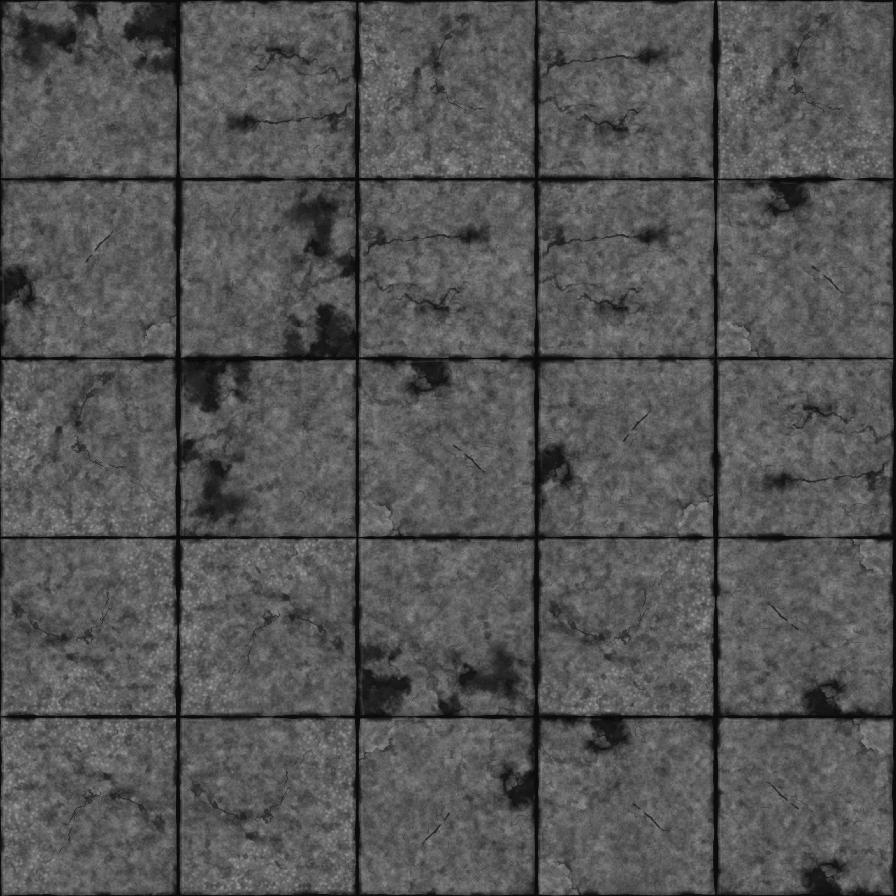
This texture is drawn by a Shadertoy shader. Its source:

```glsl
// Five by five worn grey stone tiles with dark joints, stains, cracks and chips.

float hash(vec2 p) {
    return fract(sin(dot(p, vec2(127.1, 311.7))) * 43758.5);
}

// Cellular noise: distance to the nearest scattered point.
float cells(vec2 p) {
    vec2 cell = floor(p);
    float nearest = 2.0;
    for (int y = -1; y <= 1; y++)
    for (int x = -1; x <= 1; x++) {
        vec2 c = cell + vec2(x, y);
        nearest = min(nearest, length(c + vec2(hash(c), hash(c + 57.3)) - p));
    }
    return nearest;
}

float smoothNoise(vec2 p) {
    vec2 i = floor(p), u = fract(p);
    u *= u * (3.0 - 2.0 * u);
    return mix(mix(hash(i), hash(i + vec2(1, 0)), u.x),
               mix(hash(i + vec2(0, 1)), hash(i + vec2(1, 1)), u.x), u.y);
}

// Layered noise centred on zero, mostly within -0.6 to 0.6.
float clouds(vec2 p) {
    float sum = 0.0, amp = 0.5;
    for (int i = 0; i < 5; i++) {
        sum += amp * (2.0 * smoothNoise(p) - 1.0);
        p = mat2(0.8, 0.6, -0.6, 0.8) * p * 2.03 + 3.1;
        amp *= 0.56;
    }
    return sum;
}

float segment(vec2 p, vec2 a, vec2 b) {
    vec2 ab = b - a;
    return length(p - a - ab * clamp(dot(p - a, ab) / dot(ab, ab), 0.0, 1.0));
}

float line(float d, float width, float soft) {
    return 1.0 - smoothstep(width - soft * 0.5, width + soft, d);
}

void mainImage(out vec4 fragColor, in vec2 fragCoord) {
    vec2 grid = fragCoord / iResolution.xy * 5.0 + vec2(0.006, 0.0);
    float px = 5.0 / iResolution.y;
    vec2 id = mod(floor(grid), 5.0);
    vec2 f = fract(grid) - 0.5;

    // Each tile is one of four faces, turned by a quarter.
    float pick = hash(id + 3.7);
    int face = int(pick > 0.3) + int(pick > 0.45) + int(pick > 0.7);
    float turn = floor(4.0 * hash(id + 19.1)) * 1.570796;
    vec2 q = mat2(cos(turn), sin(turn), -sin(turn), cos(turn)) * f;

    vec2 s = q * 4.0 + float(face) * 13.0 + 40.0;
    float broad = clouds(s);
    float fine = clouds(s * 2.6 + 20.0);
    float spots = clouds(s * 4.5 + 71.0);
    vec2 w = q + 0.16 * vec2(clouds(s * 1.2 + 5.0), clouds(s * 1.2 + 31.0));

    // Mottled stone with grain.
    float grey = 0.37 + 0.05 * broad + 0.07 * fine;
    grey += 0.12 * clouds(grid * 30.0) + 0.05 * (hash(floor(grid * 102.0)) - 0.5);

    float stain = 0.0, crack = 0.0, light = 0.0;
    if (face == 0) {
        // Heavy veined stain along one side.
        stain = smoothstep(-0.02, 0.22, w.y + 0.1 * w.x);
        crack = 0.3 * line(segment(w, vec2(-0.05, -0.3), vec2(0.3, -0.06)), 0.003, px);
        light = 0.6 * line(abs(w.x + 0.46), 0.012, 0.03) * smoothstep(0.1, 0.4, q.y);
    } else if (face == 1) {
        // Two ragged cracks with soot around them.
        float d = segment(vec2(abs(w.x), w.y), vec2(0.1, 0.4), vec2(0.2, -0.12));
        stain = smoothstep(0.16, 0.0, d) + 0.5 * smoothstep(0.25, 0.5, w.y);
        crack = 0.75 * line(d, 0.006 + 0.03 * max(fine, 0.0), 0.015);
        light = 0.4 * smoothstep(0.2, 0.0, abs(w.x)) * smoothstep(0.3, -0.2, q.y);
    } else if (face == 2) {
        // Curved scar, branching hairlines and pale flecks.
        float scar = abs(length(w - vec2(-0.1, 0.22)) - 0.36);
        float arc = smoothstep(0.05, -0.15, w.x) * smoothstep(0.3, 0.05, w.y);
        stain = 0.7 * arc * smoothstep(0.16, 0.0, scar) + 0.3 * smoothstep(0.4, 0.1, length(w));
        crack = 0.65 * arc * line(scar, 0.004 + 0.04 * max(spots, 0.0), 0.015);
        float hair = min(segment(w, vec2(0.02, -0.08), vec2(0.2, 0.06)),
                         segment(w, vec2(0.13, 0.0), vec2(0.17, 0.22)));
        crack = max(crack, 0.55 * line(hair, 0.004, px));
        float rim = smoothstep(0.05, 0.45, max(q.x, -q.y) + 0.3 * fine);
        light = rim * smoothstep(0.4, 0.1, cells(q * 26.0 + 3.0 * w));
    } else {
        // Short diagonal crack, stained side and chipped corner.
        stain = 0.85 * smoothstep(0.2, 0.0, segment(w, vec2(0.12, -0.5), vec2(0.06, -0.15)));
        stain += 0.6 * smoothstep(-0.25, -0.5, w.y);
        vec2 bent = mix(q, w, 0.25);
        crack = 0.75 * line(segment(bent, vec2(-0.2, 0.13), vec2(-0.03, -0.02)), 0.004, px);
        float chip = length(mix(q, w, 0.7) - vec2(0.46, 0.5)) - 0.24;
        crack = max(crack, 0.6 * smoothstep(0.035, 0.0, chip) * step(0.0, chip)
                           * smoothstep(-0.3, 0.2, fine + q.y - q.x));
        light = 0.9 * line(abs(chip + 0.012), 0.006, 0.015)
              + 0.7 * smoothstep(0.0, -0.08, chip) * smoothstep(-0.1, 0.4, spots);
    }

    // Wear darkens in clumps and veins; faint pits and scuffs lie everywhere.
    float veins = 0.85 * smoothstep(-0.12, 0.35, clouds(s * 1.6 + 47.0))
                + 0.45 * smoothstep(0.14, 0.0, abs(clouds(s * 1.3 + 90.0)));
    grey += 0.1 * light + 0.06 * smoothstep(0.1, 0.5, clouds(s * 5.0 + 9.0));
    grey *= 1.0 - 0.75 * clamp(stain * veins, 0.0, 1.0);
    grey *= 1.0 - 0.3 * smoothstep(0.08, 0.5, spots) * smoothstep(-0.3, 0.3, broad);
    float seam = line(abs(clouds(s * 0.8 + 15.0)), 0.012, 0.02);
    grey *= 1.0 - 0.22 * seam * smoothstep(0.0, 0.3, fine);
    grey = mix(grey, 0.08, crack * smoothstep(-0.45, 0.0, spots));

    // Bevelled rim with dark nicks, then the uneven joint; upright joints are wider.
    vec2 wobble = vec2(clouds(grid.yx * 8.0), clouds(grid * 8.0 + 33.0));
    vec2 joint = 0.5 - abs(f) - vec2(0.0105, 0.0065) + 0.009 * wobble;
    float inset = min(joint.x, joint.y);
    float nicks = smoothstep(0.05, 0.4, clouds(grid * 7.0 + 61.0));
    grey *= 1.0 - (0.25 + 0.5 * nicks) * smoothstep(0.03, 0.0, inset);
    float lit = max(line(abs(joint.y - 0.012), 0.003, px) * step(0.0, f.y),
                    line(abs(joint.x - 0.016), 0.004, px) * step(f.x, 0.0));
    grey += 0.07 * lit * (1.0 - nicks);
    grey = mix(0.045, grey, smoothstep(-0.7 * px, 0.7 * px, inset));

    fragColor = vec4(vec3(clamp(grey, 0.03, 0.6)), 1.0);
}
```
